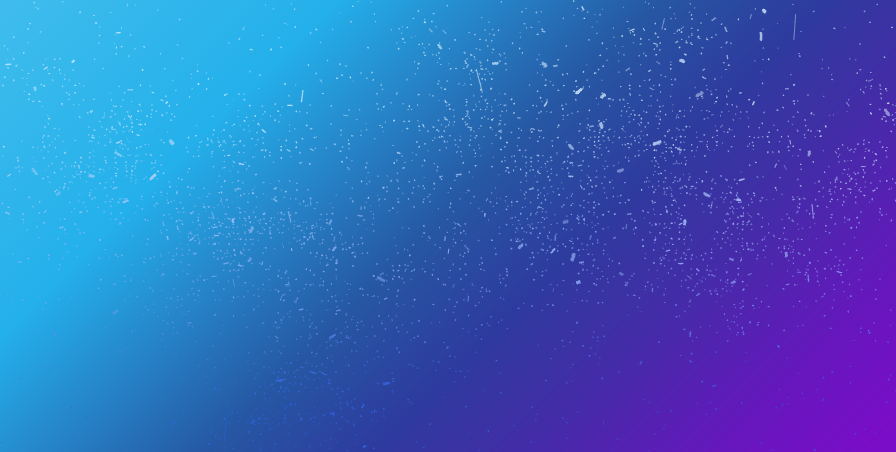
Write a Shadertoy shader that draws this background.

```glsl
// A diagonal gradient from cyan through deep blue to violet, worn by pale dust.
// Jittered grids scatter dust, flecks, chips and scratches; a field of soft
// clusters, broken up by gradient noise, sets how crowded each region is.

// Gradient stops: rgb and position along the diagonal (0 top left, 1 bottom right)
const int STOP_COUNT = 8;
const vec4 STOPS[STOP_COUNT] = vec4[](
    vec4(0.25, 0.74, 0.93, 0.00), vec4(0.14, 0.69, 0.92, 0.25),
    vec4(0.15, 0.50, 0.77, 0.38), vec4(0.15, 0.34, 0.64, 0.49),
    vec4(0.18, 0.23, 0.62, 0.61), vec4(0.27, 0.17, 0.66, 0.73),
    vec4(0.40, 0.09, 0.74, 0.87), vec4(0.48, 0.05, 0.78, 0.98));

// Dust clusters: centre, radius and weight, in units of canvas height
const int CLUSTER_COUNT = 11;
const vec4 CLUSTERS[CLUSTER_COUNT] = vec4[](
    vec4(0.17, 0.66, 0.16, 0.75), vec4(0.50, 0.55, 0.23, 0.65),
    vec4(0.78, 0.45, 0.20, 0.40), vec4(1.06, 0.79, 0.16, 0.50),
    vec4(1.16, 0.52, 0.20, 0.55), vec4(1.40, 0.66, 0.14, 0.85),
    vec4(1.54, 0.52, 0.20, 0.60), vec4(1.48, 0.91, 0.14, 0.45),
    vec4(1.91, 0.66, 0.13, 0.75), vec4(1.75, 0.44, 0.15, 0.40),
    vec4(0.67, 0.13, 0.19, 0.50));

const float BASE_DENSITY = 0.07;
const float DUST_OPACITY = 0.85;
const vec3 DUST_HIGH = vec3(0.84, 0.93, 1.00);
const vec3 DUST_MID  = vec3(0.60, 0.71, 0.98);
const vec3 DUST_LOW  = vec3(0.18, 0.40, 0.93);

vec2 hash2(vec2 p) {
    vec3 q = fract(vec3(p.xyx) * vec3(0.1031, 0.1030, 0.0973));
    q += dot(q, q.yzx + 33.33);
    return fract((q.xx + q.yz) * q.zy);
}

float gradientDot(vec2 cell, vec2 offset) {
    float angle = 6.2832 * hash2(cell + 71.0).x;
    return dot(vec2(cos(angle), sin(angle)), offset);
}

float gradientNoise(vec2 p) {
    vec2 i = floor(p), f = fract(p);
    vec2 u = f * f * f * (f * (f * 6.0 - 15.0) + 10.0);
    vec2 e = vec2(1.0, 0.0);
    return mix(mix(gradientDot(i, f), gradientDot(i + e, f - e), u.x),
               mix(gradientDot(i + e.yx, f - e.yx), gradientDot(i + 1.0, f - 1.0), u.x), u.y);
}

vec3 backdrop(float t) {
    vec3 color = STOPS[0].rgb;
    for (int i = 1; i < STOP_COUNT; i++) {
        float blend = clamp((t - STOPS[i - 1].w) / (STOPS[i].w - STOPS[i - 1].w), 0.0, 1.0);
        color = mix(color, STOPS[i].rgb, blend);
    }
    return color;
}

float dustDensity(vec2 p) {
    float density = BASE_DENSITY;
    for (int i = 0; i < CLUSTER_COUNT; i++) {
        vec2 d = (p - CLUSTERS[i].xy) / CLUSTERS[i].z;
        density += CLUSTERS[i].w * exp(-dot(d, d));
    }
    float patchiness = gradientNoise(p * 9.0) + 0.7 * gradientNoise(p * 23.0);
    return density * clamp(0.8 + 1.5 * patchiness, 0.1, 1.8);
}

// One random capsule per cell; size = (half length, radius) in canvas heights
float specks(vec2 p, float cells, vec2 size, float amount, float tilt, float seed) {
    vec2 cell = floor(p * cells);
    vec2 place = hash2(cell + seed);
    vec2 trait = hash2(cell + seed + 137.0);
    vec2 chance = hash2(cell + seed + 291.0);
    float margin = min(0.45, (size.x + size.y) * cells);
    vec2 center = (cell + mix(vec2(margin), vec2(1.0 - margin), place)) / cells;
    if (chance.x > amount * dustDensity(center)) return 0.0;

    float angle = 1.5708 + (trait.x - 0.5) * tilt;
    vec2 axis = vec2(cos(angle), sin(angle));
    vec2 d = p - center;
    float halfLength = size.x * mix(0.2, 1.0, trait.y);
    float radius = size.y * mix(0.5, 1.0, chance.y);
    d -= axis * clamp(dot(d, axis), -halfLength, halfLength);
    float ragged = 0.6 * radius * gradientNoise(p * 240.0);
    float pixel = 1.0 / iResolution.y;
    float coverage = clamp(0.5 - (length(d) - radius + ragged) / pixel, 0.0, 1.0);
    return coverage * min(1.0, 2.0 * radius / pixel) * mix(0.45, 1.0, place.x);
}

void mainImage(out vec4 fragColor, in vec2 fragCoord) {
    vec2 p = fragCoord / iResolution.y;
    float aspect = iResolution.x / iResolution.y;
    vec3 color = backdrop((p.x + 1.0 - p.y) / (aspect + 1.0));

    // Fine dust in three overlapping grids
    float dust = 0.0;
    for (int i = 0; i < 3; i++) {
        float layer = float(i);
        dust = max(dust, specks(p, 88.0 - 17.0 * layer, vec2(0.0008, 0.0017),
                                0.42, 6.28, 19.0 + 43.0 * layer));
    }
    // Flecks, chips and rare upright scratches
    dust = max(dust, specks(p, 37.0, vec2(0.0050, 0.0018), 0.30, 4.0, 211.0));
    dust = max(dust, specks(p, 17.0, vec2(0.0070, 0.0040), 0.28, 5.0, 317.0));
    dust = max(dust, specks(p, 7.0, vec2(0.0300, 0.0016), 0.25, 0.5, 431.0));

    // Dust cools from near white at the top to blue at the bottom
    vec3 dustColor = mix(DUST_LOW, DUST_MID, smoothstep(0.08, 0.45, p.y));
    dustColor = mix(dustColor, DUST_HIGH, smoothstep(0.40, 0.80, p.y));
    fragColor = vec4(mix(color, dustColor, DUST_OPACITY * dust), 1.0);
}
```
